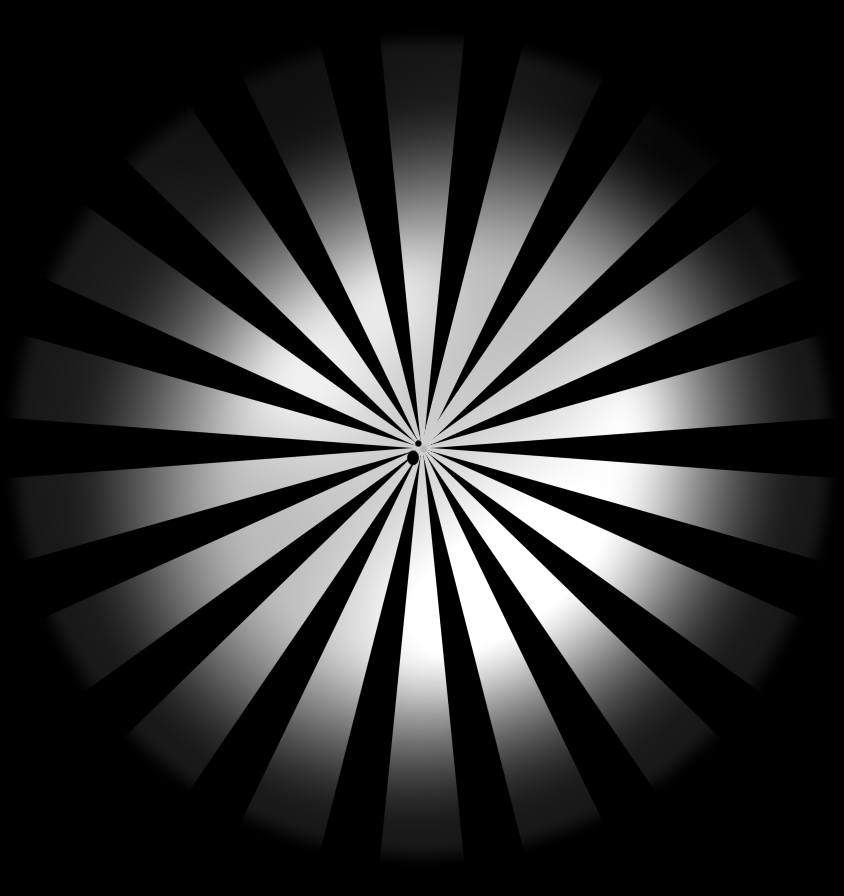
Reproduce this background procedurally as a Shadertoy shader.

```glsl
// Monochrome sunburst: eighteen softly lit rays inside a dark disc.
#define RAY_COUNT 18.0
#define GAP_SLOPE 0.0745
#define DISC_RADIUS 0.470
#define GLOW_RADIUS 0.308
#define GLOW_SOFTNESS 0.105
#define GLOW_CENTER vec2(0.015, -0.015)
#define CORE_GREY 0.72
#define OUTER_GREY 0.14

const float TAU = 6.2831853;

// Round light lobe with a Gaussian profile
float lobe(vec2 p, vec2 center, float size) {
    vec2 d = (p - center) / size;
    return exp(-dot(d, d));
}

// Coverage of a shape from its signed distance
float fill(float dist, float pixel) {
    return 1.0 - smoothstep(-0.7 * pixel, 0.7 * pixel, dist);
}

// Signed distance to the dark wedges, negative inside
float gapDistance(vec2 p) {
    float radius = length(p);
    float period = TAU / RAY_COUNT;
    float angle = atan(p.x, p.y);
    float offset = mod(angle, period) - 0.5 * period;
    // Wedges taper before the hub, most of all at the upper right
    float toward = max(dot(p / max(radius, 1e-4), vec2(0.5, 0.866)), 0.0);
    float taper = 0.0008 + 0.0020 * pow(toward, 16.0);
    return radius * abs(sin(offset)) - GAP_SLOPE * radius + taper;
}

// Grey level of the rays before the gaps are cut
float rayLight(vec2 p) {
    float inner = CORE_GREY;
    inner += 0.30 * lobe(p, vec2(0.16, -0.11), 0.16);
    inner += 0.22 * lobe(p, vec2(-0.13, 0.075), 0.095);
    inner += 0.22 * lobe(p, vec2(0.01, -0.20), 0.11);
    inner += 0.16 * lobe(p, vec2(-0.03, 0.17), 0.07);
    inner += 0.16 * lobe(p, vec2(0.24, 0.045), 0.08);

    // The lit area bulges along the rising diagonal
    vec2 q = p - GLOW_CENTER;
    float bulge = 0.10 * q.x * q.y / max(dot(q, q), 1e-4);
    float reach = length(q) - GLOW_RADIUS * (1.0 + bulge);
    float glow = 1.0 - smoothstep(-GLOW_SOFTNESS, GLOW_SOFTNESS, reach);

    // Dim outer band, darkest at the upper right
    float outer = OUTER_GREY * (1.0 - 0.35 * smoothstep(0.32, 0.46, length(p)));
    outer *= 1.0 - 0.75 * lobe(p, vec2(0.29, 0.34), 0.13);
    outer *= 1.0 - 0.40 * lobe(p, vec2(-0.16, 0.38), 0.14);
    return mix(outer, inner, glow);
}

void mainImage(out vec4 fragColor, in vec2 fragCoord) {
    vec2 p = (fragCoord - 0.5 * iResolution.xy) / iResolution.y;
    float pixel = 1.0 / iResolution.y;

    float shade = rayLight(p);
    shade *= 1.0 - fill(gapDistance(p), pixel);

    // Irregular hub: a dark blot with a small light hook
    float blot = length((p - vec2(-0.010, -0.011)) * vec2(1.0, 0.8)) - 0.0065;
    float speck = length(p - vec2(-0.004, 0.005)) - 0.0035;
    shade *= 1.0 - fill(min(blot, speck), pixel);
    float hook = length(p - vec2(0.002, -0.001)) - 0.004;
    shade = mix(shade, CORE_GREY, fill(hook, pixel));

    // Soft rim of the disc
    shade *= 1.0 - smoothstep(DISC_RADIUS - 0.030, DISC_RADIUS, length(p));
    fragColor = vec4(vec3(clamp(shade, 0.0, 1.0)), 1.0);
}
```
